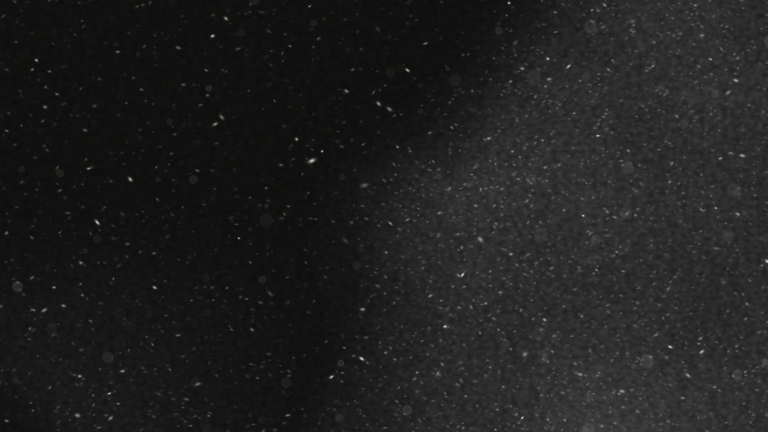
Give the GLSL for this texture, as a Shadertoy shader.

```glsl
// Pale dust drifting through a dark room, with a soft bank of haze on the right.

const vec3 SHADOW_COLOR = vec3(0.064, 0.064, 0.061);
const vec3 HAZE_COLOR = vec3(0.186, 0.181, 0.184);
const vec3 DUST_COLOR = vec3(0.96, 0.95, 0.93);
const float HAZE_SOFTNESS = 0.24;    // half width of the edge of the haze
const float GRAIN_SCALE = 95.0;      // grains per canvas height
const float GRAIN_DARK = 0.016;      // grain contrast in the shadow
const float GRAIN_HAZE = 0.056;      // grain contrast in the haze
const float TAU = 6.2831853;

// Integer hash: a cell and a seed give four values from 0 to 1.
vec4 hash4(vec2 cell, float seed) {
    uvec3 v = uvec3(ivec3(vec3(cell, seed)) + 4096);
    uint h = v.x * 1597334677u ^ v.y * 3812015801u ^ v.z * 2798796415u;
    uvec4 bits;
    for (int i = 0; i < 4; i++) {
        h = (h ^ (h >> 16)) * 2246822519u;
        h = (h ^ (h >> 13)) * 3266489917u;
        h ^= h >> 16;
        bits[i] = h;
    }
    return vec4(bits >> 8) / 16777216.0;
}

float cornerSlope(vec2 cell, vec2 corner, vec2 f) {
    float angle = TAU * hash4(cell + corner, 0.0).x;
    return dot(vec2(cos(angle), sin(angle)), f - corner);
}

// Gradient noise, about -0.7 to 0.7.
float gradientNoise(vec2 p) {
    vec2 cell = floor(p), f = fract(p);
    vec2 u = f * f * f * (f * (f * 6.0 - 15.0) + 10.0);
    vec2 e = vec2(1.0, 0.0);
    return mix(mix(cornerSlope(cell, e.yy, f), cornerSlope(cell, e.xy, f), u.x),
               mix(cornerSlope(cell, e.yx, f), cornerSlope(cell, e.xx, f), u.x), u.y);
}

float fbm(vec2 p) {
    float sum = 0.0, weight = 0.5;
    for (int i = 0; i < 4; i++) {
        sum += weight * gradientNoise(p);
        p = mat2(1.6, 1.2, -1.2, 1.6) * p + 7.3;
        weight *= 0.5;
    }
    return sum;
}

// One scattered layer of short, glinting flecks.
float flecks(vec2 p, float cellSize, float radius, float density, float seed) {
    vec2 q = mat2(0.88, 0.47, -0.47, 0.88) * p / cellSize;
    vec2 cell = floor(q);
    vec4 rnd = hash4(cell, seed);
    vec4 shape = hash4(cell, seed + 50.0);
    vec2 d = (fract(q) - mix(vec2(0.2), vec2(0.8), rnd.xy)) * cellSize;
    float angle = 0.5 + 1.8 * (shape.x - 0.5);
    d = mat2(cos(angle), -sin(angle), sin(angle), cos(angle)) * d;
    d /= radius * mix(0.75, 1.2, shape.y) * vec2(1.0 + 0.8 * shape.z, 0.85);
    float brightness = mix(0.15, 1.0, shape.w * shape.w * shape.w);
    return step(rnd.z, density) * brightness * exp(-dot(d, d));
}

// Faint out-of-focus discs with a slightly brighter rim.
float blurredDiscs(vec2 p, float cellSize, float density, float seed) {
    vec2 q = p / cellSize;
    vec2 cell = floor(q);
    vec4 rnd = hash4(cell, seed);
    vec4 shape = hash4(cell, seed + 50.0);
    float radius = cellSize * mix(0.07, 0.17, shape.x * shape.x);
    float d = length(fract(q) - mix(vec2(0.2), vec2(0.8), rnd.xy)) * cellSize / radius;
    float disc = (1.0 - smoothstep(0.7, 1.15, d)) * (0.7 + 0.3 * d * d);
    return step(rnd.z, density) * mix(0.25, 1.0, shape.y * shape.y) * disc;
}

// Amount of haze: a diagonal bank, a low veil and a glow near the floor.
float hazeAmount(vec2 p) {
    float cloud = fbm(p * 2.6 + 11.0);
    float edge = 0.82 + 0.10 * p.y + 0.36 * p.y * p.y;
    float bank = smoothstep(-HAZE_SOFTNESS, HAZE_SOFTNESS, p.x - edge + 0.22 * cloud);
    float veil = 0.27 * smoothstep(0.55, 0.1, p.y) * smoothstep(0.9, 0.3, p.x)
               * smoothstep(-0.05, 0.25, p.x + p.y);
    vec2 toGlow = (p - vec2(1.48, 0.03)) / vec2(0.24, 0.16);
    float glow = 0.3 * exp(-dot(toGlow, toGlow));
    return max(bank * (0.93 + 0.5 * cloud) + glow, veil * (1.0 + cloud));
}

void mainImage(out vec4 fragColor, in vec2 fragCoord) {
    vec2 p = fragCoord / iResolution.y;
    float haze = hazeAmount(p);
    float lit = clamp(haze, 0.0, 1.0);

    // Fine mottled grain, stronger in the haze
    vec2 g = p * GRAIN_SCALE;
    float grain = gradientNoise(g * vec2(0.8, 1.0))
                + 0.6 * gradientNoise(g * 0.43 + 31.0);
    vec3 color = mix(SHADOW_COLOR, HAZE_COLOR, haze);
    color += grain * mix(GRAIN_DARK, GRAIN_HAZE, lit);

    // Dust: fine powder, mid flecks, rare glints and blurred discs
    float front = lit * smoothstep(1.75, 1.0, p.x);
    float dust = 0.22 * flecks(p, 0.012, 0.0028, 0.06 + 0.4 * lit, 1.0);
    dust += 0.38 * flecks(p + 3.7, 0.021, 0.0028, 0.12 + 0.35 * front, 2.0);
    dust += 0.75 * flecks(p + 8.1, 0.055, 0.0033, 0.34, 3.0);
    dust += 0.9 * flecks(p + 5.3, 0.17, 0.0045, 0.3, 4.0);
    dust += 0.08 * blurredDiscs(p + 2.0, 0.042, 0.3, 5.0);
    dust += 0.12 * blurredDiscs(p + 6.4, 0.11, 0.3, 6.0);
    color += DUST_COLOR * dust;

    fragColor = vec4(clamp(color, 0.0, 1.0), 1.0);
}
```
